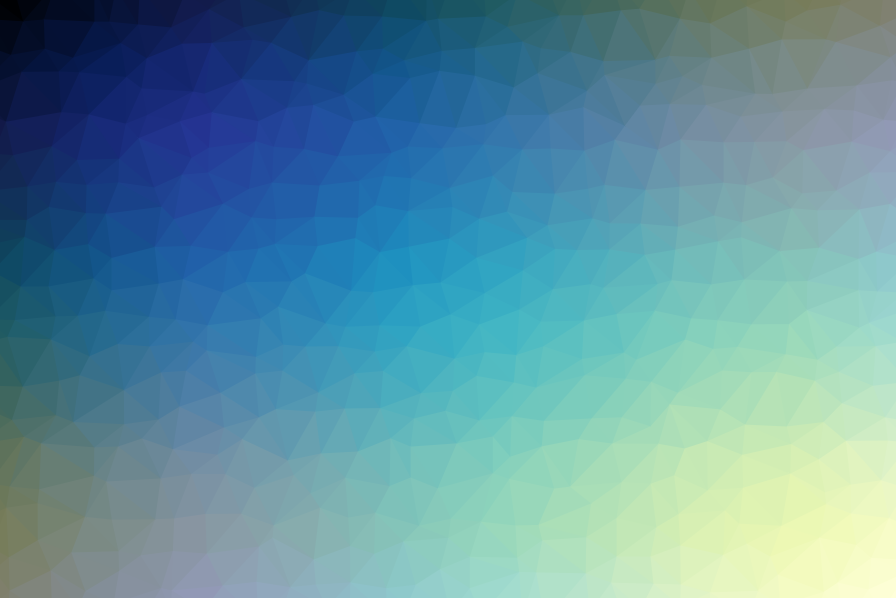
A WebGL 2 fragment shader for this background:

```glsl
#version 300 es
precision highp float;
// Low-poly mesh of jittered triangles, shaded from night blue to pale yellow.

#define ROWS 18.0      // mesh cells per canvas height
#define JITTER 0.37    // largest vertex shift, in cells
#define SEED 7.0       // selects the vertex layout
#define STOPS 10       // colours in the ramp

uniform vec2 u_resolution;
out vec4 fragColor;

const vec3 RAMP[STOPS] = vec3[STOPS](
    vec3(0.0),
    vec3(0.031, 0.114, 0.345),
    vec3(0.145, 0.204, 0.580),
    vec3(0.133, 0.369, 0.659),
    vec3(0.114, 0.569, 0.753),
    vec3(0.255, 0.714, 0.769),
    vec3(0.498, 0.804, 0.733),
    vec3(0.780, 0.914, 0.706),
    vec3(0.929, 0.973, 0.694),
    vec3(1.000, 1.000, 0.851));

vec3 ramp(float t) {
    float s = clamp(t, 0.0, 1.0) * float(STOPS - 1);
    int i = min(int(s), STOPS - 2);
    return mix(RAMP[i], RAMP[i + 1], s - float(i));
}

// Average of a left-to-right and a top-to-bottom ramp
vec3 gradient(vec2 uv) {
    return 0.5 * (ramp(uv.x) + ramp(1.0 - uv.y));
}

vec2 hash2(vec2 p) {
    vec3 q = fract((p.xyx + SEED) * vec3(0.1031, 0.1030, 0.0973));
    q += dot(q, q.yzx + 33.33);
    return fract((q.xx + q.yz) * q.zy);
}

vec2 vertex(vec2 cell) {
    return cell + 0.5 + JITTER * (2.0 * hash2(cell) - 1.0);
}

float cross2(vec2 a, vec2 b) {
    return a.x * b.y - a.y * b.x;
}

// Signed distance to the line from a to b, positive on its left
float leftOf(vec2 p, vec2 a, vec2 b) {
    return cross2(normalize(b - a), p - a);
}

// Adds one flat triangle, weighted by its pixel coverage
void addTriangle(inout vec4 sum, vec2 p, vec2 a, vec2 b, vec2 c) {
    float inside = min(leftOf(p, a, b), min(leftOf(p, b, c), leftOf(p, c, a)));
    float pixel = ROWS / u_resolution.y;
    float coverage = clamp(0.5 + inside / pixel, 0.0, 1.0);
    if (coverage > 0.0) {
        vec2 extent = ROWS * vec2(u_resolution.x / u_resolution.y, 1.0);
        sum += coverage * vec4(gradient((a + b + c) / 3.0 / extent), 1.0);
    }
}

void main() {
    vec2 p = gl_FragCoord.xy / u_resolution.y * ROWS;
    vec2 base = floor(p - 0.5);
    vec4 sum = vec4(0.0);

    // Nearby quads, each split along its Delaunay diagonal
    for (int y = -1; y <= 1; y++) {
        for (int x = -1; x <= 1; x++) {
            vec2 cell = base + vec2(x, y);
            vec2 a = vertex(cell);
            vec2 b = vertex(cell + vec2(1.0, 0.0));
            vec2 c = vertex(cell + vec2(1.0, 1.0));
            vec2 d = vertex(cell + vec2(0.0, 1.0));
            float angleSum = cross2(c - b, a - b) * dot(a - d, c - d)
                           + cross2(a - d, c - d) * dot(a - b, c - b);
            if (angleSum > 0.0) {
                addTriangle(sum, p, a, b, c);
                addTriangle(sum, p, a, c, d);
            } else {
                addTriangle(sum, p, a, b, d);
                addTriangle(sum, p, b, c, d);
            }
        }
    }
    fragColor = vec4(sum.rgb / max(sum.a, 0.001), 1.0);
}
```
